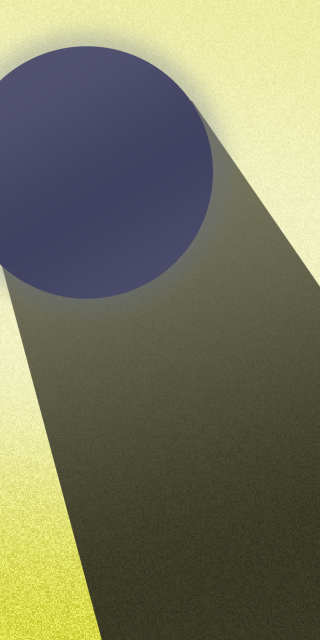
Reproduce this background procedurally as a Shadertoy shader.

```glsl
#define DISC_CENTER vec2(0.271, 1.461)
#define DISC_RADIUS 0.3945
#define SHADOW_TOP 1.685
#define GLOW_WIDTH 0.055
#define GLOW_STRENGTH 0.30
#define GRAIN_CELLS 256.0

const vec3 PALE = vec3(0.945, 0.945, 0.76);
const vec3 CREAM = vec3(0.925, 0.925, 0.64);
const vec3 ACID = vec3(0.85, 0.85, 0.27);
const vec3 OLIVE = vec3(0.455, 0.455, 0.36);
const vec3 DARK_OLIVE = vec3(0.225, 0.225, 0.145);
const vec3 INDIGO = vec3(0.255, 0.255, 0.38);
const vec3 LAVENDER = vec3(0.32, 0.32, 0.44);
const vec3 HALO = vec3(0.40, 0.43, 0.56);

float hash(vec2 p) {
    vec3 q = fract(vec3(p.xyx) * 0.1031);
    q += dot(q, q.yzx + 33.33);
    return fract((q.x + q.y) * q.z);
}

// Signed distance to the line through a and b, negative on its left
float lineSide(vec2 p, vec2 a, vec2 b) {
    vec2 d = normalize(b - a);
    return dot(p - a, vec2(d.y, -d.x));
}

float coverage(float dist) {
    float w = 0.75 / iResolution.x;
    return 1.0 - smoothstep(-w, w, dist);
}

// Bright field: pale middle, cream top, acid foot
vec3 skyColor(vec2 p, float grain) {
    float top = smoothstep(1.35, 2.15, p.y + 0.25 * (p.x - 0.5));
    vec3 color = mix(PALE, CREAM, top);
    float foot = 1.0 - smoothstep(-0.05, 0.95, p.y);
    color = mix(color, ACID, foot);
    return color + grain * mix(vec3(0.045, 0.045, 0.075), vec3(0.16, 0.16, 0.22), foot);
}

// Shadow darkens down and to the right
vec3 shadowColor(vec2 p, float grain) {
    float depth = dot(p - vec2(0.15, 1.15), vec2(0.30, -0.95));
    float dark = smoothstep(-0.25, 1.12, depth);
    vec3 color = mix(OLIVE, DARK_OLIVE, dark);
    return color + grain * mix(0.015, 0.055, dark) * vec3(1.0, 1.0, 0.7);
}

// Disc with a light upper left, a dark diagonal band and a soft lower rim
vec3 discColor(vec2 p) {
    float along = dot(p - DISC_CENTER, normalize(vec2(0.5, -0.87))) / DISC_RADIUS;
    float light = 1.0 - smoothstep(-0.95, 0.25, along);
    float rim = 0.55 * smoothstep(0.25, 1.05, along);
    return mix(INDIGO, LAVENDER, light + rim);
}

void mainImage(out vec4 fragColor, in vec2 fragCoord) {
    vec2 p = fragCoord / iResolution.x;
    p.y *= 2.0 * iResolution.x / iResolution.y;
    float grain = hash(floor(p * GRAIN_CELLS)) - 0.5;

    // Cast shadow between two diverging edges
    float rightEdge = lineSide(p, vec2(1.0, 1.104), vec2(0.620, 1.656));
    float leftEdge = -lineSide(p, vec2(0.318, 0.0), vec2(0.005, 1.172));
    float shadow = max(max(rightEdge, leftEdge), p.y - SHADOW_TOP);
    vec3 color = mix(skyColor(p, grain), shadowColor(p, grain), coverage(shadow));

    // Halo, then disc
    float disc = length(p - DISC_CENTER) - DISC_RADIUS;
    float reach = max(disc, 0.0) / GLOW_WIDTH;
    color = mix(color, HALO, GLOW_STRENGTH * exp(-reach * reach));
    color = mix(color, discColor(p), coverage(disc));

    fragColor = vec4(clamp(color, 0.0, 1.0), 1.0);
}
```
